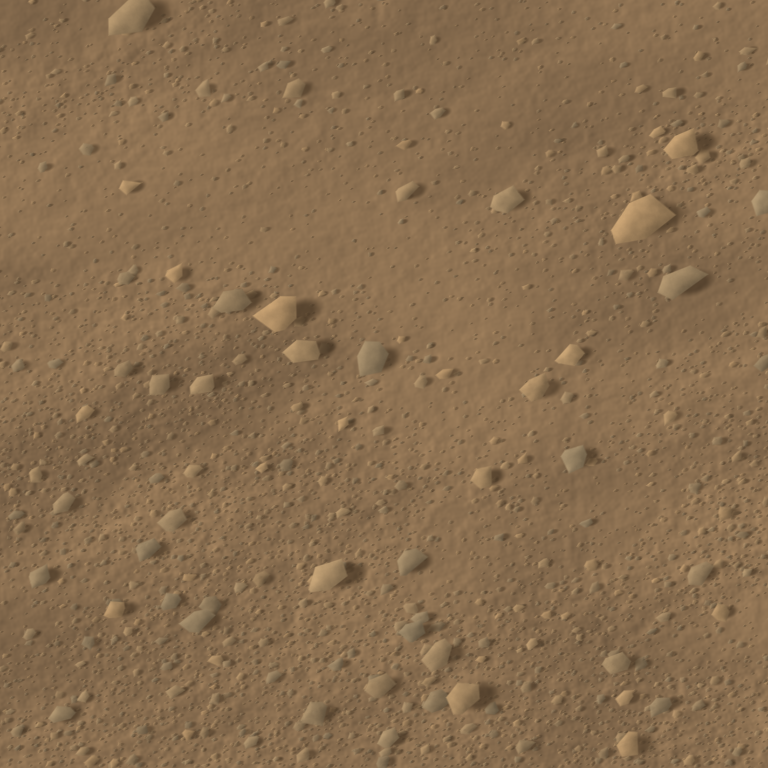
Give the GLSL for this texture, as a three.js fragment shader.

```glsl
// Dry brown soil strewn with drifts of angular pebbles, lit from the left.
varying vec2 vUv;

const vec3 SOIL_DARK = vec3(0.485, 0.388, 0.282);
const vec3 SOIL_LIGHT = vec3(0.575, 0.460, 0.332);
const vec3 STONE_GREY = vec3(0.520, 0.455, 0.350);
const vec3 STONE_TAN = vec3(0.650, 0.525, 0.370);
const vec3 SHADOW_BROWN = vec3(0.270, 0.205, 0.135);
const vec2 LIGHT_DIR = vec2(-0.88, 0.47);
const float EDGE = 0.0016;
const int STONE_LAYERS = 5;
const int FACETS = 6;

float hash(vec2 p) {
  vec3 q = fract(vec3(p.xyx) * 0.1031);
  q += dot(q, q.yzx + 33.33);
  return fract((q.x + q.y) * q.z);
}

vec2 hash2(vec2 p) {
  return vec2(hash(p + 17.3), hash(p + 71.9));
}

float noise(vec2 p) {
  vec2 i = floor(p);
  vec2 f = fract(p);
  f = f * f * (3.0 - 2.0 * f);
  float low = mix(hash(i), hash(i + vec2(1.0, 0.0)), f.x);
  float high = mix(hash(i + vec2(0.0, 1.0)), hash(i + 1.0), f.x);
  return mix(low, high, f.y);
}

float fbm(vec2 p) {
  float sum = 0.0;
  float amp = 0.5;
  for (int i = 0; i < 4; i++) {
    sum += amp * noise(p);
    p = mat2(0.8, 0.6, -0.6, 0.8) * p * 2.03 + 9.7;
    amp *= 0.5;
  }
  return sum;
}

// Coordinates along and across the slanting drifts
vec2 driftSpace(vec2 p) {
  return vec2(dot(p, vec2(0.91, 0.41)), dot(p, vec2(-0.41, 0.91)));
}

// Share of gravel: slanting bands, thicker toward the bottom
float gravelDensity(vec2 p) {
  vec2 q = driftSpace(p);
  float bands = 0.65 * noise(q * vec2(2.6, 8.0) + 4.0) + 0.35 * noise(q * vec2(8.0, 18.0));
  return smoothstep(0.28, 0.85, bands + 0.42 * (0.55 - p.y));
}

// Slope lighting of a noise relief
float relief(vec2 p, float scale) {
  vec2 q = p * scale;
  return noise(q - LIGHT_DIR * 0.35) - noise(q + LIGHT_DIR * 0.35);
}

// Angular stone: x is the signed distance, y the facet lighting
vec2 stone(vec2 p, float radius, vec2 seed) {
  float dist = -1.0;
  vec2 slope = vec2(0.0);
  float total = 0.9;
  for (int k = 0; k < FACETS; k++) {
    float id = float(k);
    float angle = (id + 0.8 * hash(seed + id * 3.7)) * 6.2832 / float(FACETS);
    vec2 dir = vec2(cos(angle), sin(angle));
    float side = dot(p, dir) - radius * mix(0.62, 1.05, hash(seed - id * 5.3));
    float weight = exp(clamp(side / radius + 0.35, -2.0, 1.0) * 8.0);
    slope += dir * weight;
    total += weight;
    dist = max(dist, side);
  }
  return vec2(dist, dot(slope / total, LIGHT_DIR));
}

// Draws one jittered layer of stones with their shadows
vec3 scatterStones(vec3 color, vec2 p, float cells, float rarity, float strength) {
  vec2 home = floor(p * cells);
  for (int j = -1; j <= 1; j++) {
    for (int i = -1; i <= 1; i++) {
      vec2 cell = home + vec2(float(i), float(j));
      vec2 seed = cell + cells * 1.37;
      vec2 center = (cell + mix(vec2(0.15), vec2(0.85), hash2(seed))) / cells;
      float chance = rarity * mix(0.16, 1.0, gravelDensity(center));
      float size = hash(seed + 29.0);
      float radius = mix(0.14, 0.34, size * size) / cells;
      vec2 local = p - center;
      // Skip empty cells and stones out of reach
      if (hash(seed + 5.1) > chance || length(local) > radius * 2.6 + EDGE * 2.0) continue;

      local.y = (local.y - 0.25 * local.x) * mix(1.0, 1.5, hash(seed + 43.0));
      vec2 shape = stone(local, radius, seed);

      vec2 shadowPos = (local - radius * vec2(0.75, -0.22)) * vec2(0.9, 1.2);
      float shadowDist = length(shadowPos) - radius * 0.8;
      float shade = 1.0 - smoothstep(-0.35 * radius, EDGE + 0.2 * radius, shadowDist);
      color = mix(color, SHADOW_BROWN, shade * strength * 0.72);

      vec3 tint = mix(STONE_GREY, STONE_TAN, hash(seed + 61.0));
      float grain = 0.16 * (fbm(p * 110.0 + seed) - 0.47);
      tint *= 1.0 + 0.27 * shape.y + grain + 0.14 * (hash(seed + 83.0) - 0.4);
      float cover = 1.0 - smoothstep(-EDGE, EDGE, shape.x);
      color = mix(color, tint, cover * strength);
    }
  }
  return color;
}

void main() {
  // Soil with broad tone changes and a fine, lit grain
  float tone = fbm(driftSpace(vUv) * vec2(4.0, 9.0) + 2.0) + 0.12 * (vUv.x + vUv.y - 0.9);
  vec3 color = mix(SOIL_DARK, SOIL_LIGHT, smoothstep(0.15, 0.8, tone));
  float grain = 0.09 * relief(vUv, 55.0) + 0.12 * relief(vUv + 3.0, 120.0) + 0.07 * relief(vUv, 230.0);
  color *= 1.0 + mix(0.6, 1.3, gravelDensity(vUv)) * grain;

  // Stones from fine grit up to scattered rocks
  for (int layer = 0; layer < STONE_LAYERS; layer++) {
    float level = float(layer) / float(STONE_LAYERS - 1);
    float cells = 112.0 * pow(0.53, float(layer));
    color = scatterStones(color, vUv, cells, mix(0.72, 0.34, level), mix(0.5, 0.95, level));
  }
  gl_FragColor = vec4(color, 1.0);
}
```
